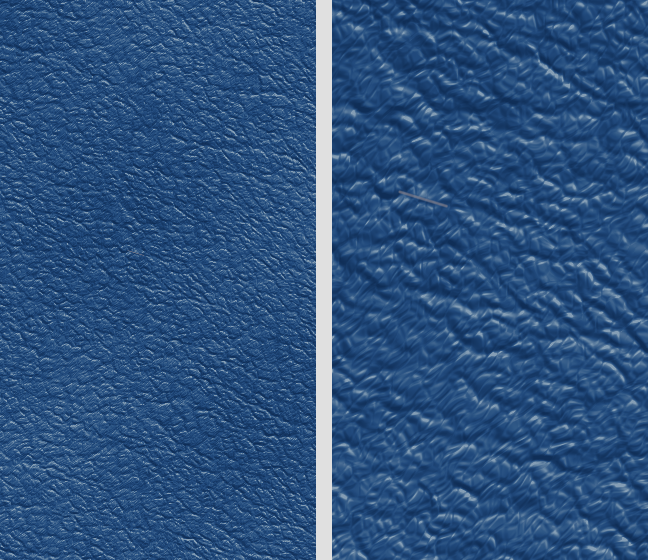
Left, the full canvas; right, a detail of the centre.
Reproduce this texture procedurally as a WebGL 1 fragment shader.

```glsl
precision highp float;
// Blue grained leather: slanted pebbles, fine wrinkles and long folds lit from above.
uniform vec2 u_resolution;

const vec3 SHADOW    = vec3(0.06, 0.18, 0.34);
const vec3 DEEP_BLUE = vec3(0.09, 0.23, 0.41);
const vec3 BASE_BLUE = vec3(0.13, 0.29, 0.49);
const vec3 MID_BLUE  = vec3(0.19, 0.35, 0.53);
const vec3 SOFT_BLUE = vec3(0.27, 0.41, 0.57);
const vec3 PALE_BLUE = vec3(0.36, 0.49, 0.62);
const vec3 GLINT     = vec3(0.52, 0.62, 0.71);
const vec3 FIBRE     = vec3(0.58, 0.54, 0.56);

const float GRAIN_ANGLE = -0.33;
const vec2 LIGHT_STEP = vec2(0.0014, 0.0046);

vec2 hash2(vec2 cell) {
  vec2 s = vec2(dot(cell, vec2(127.1, 311.7)), dot(cell, vec2(269.5, 183.3)));
  return fract(sin(s) * 43758.545);
}

// Cellular noise: gap between the two nearest seeds, zero on cell borders
float cellGap(vec2 p) {
  vec2 cell = floor(p);
  vec2 local = p - cell;
  float nearest = 8.0;
  float second = 8.0;
  for (int j = -1; j <= 1; j++) {
    for (int i = -1; i <= 1; i++) {
      vec2 o = vec2(float(i), float(j));
      float d = length(o + hash2(cell + o) - local);
      second = min(second, max(nearest, d));
      nearest = min(nearest, d);
    }
  }
  return second - nearest;
}

vec2 rotate(vec2 p, float angle) {
  float c = cos(angle);
  float s = sin(angle);
  return vec2(c * p.x + s * p.y, c * p.y - s * p.x);
}

// Layered sines bend the grain so that rows never run straight
vec2 bend(vec2 p) {
  vec2 broad = sin(p.yx * vec2(5.3, 4.1) + vec2(0.7, 2.1)) * 0.035;
  vec2 tight = sin(p.yx * vec2(23.0, 19.0) + p * 9.0) * 0.007;
  return p + broad + tight;
}

// Small kinks that break up smooth cell borders
vec2 roughen(vec2 p) {
  return p + 0.0022 * sin(p.yx * vec2(171.0, 143.0) + 2.0 * sin(p * 67.0));
}

// Heights of four layers: x pebbles, y fine wrinkles, z long folds, w clumps
vec4 leatherHeight(vec2 p) {
  vec2 q = rotate(bend(p), GRAIN_ANGLE);
  vec2 r = roughen(q);
  float depth = 0.75 + 0.25 * sin(q.x * 31.0 + 2.0 * sin(q.y * 37.0));
  float pebbles = 1.0 + depth * (smoothstep(-0.1, 0.55, cellGap(r * vec2(29.0, 43.0))) - 1.0);
  float wrinkles = smoothstep(0.0, 0.45, cellGap(rotate(r, 0.95) * vec2(64.0, 112.0) + 17.0));
  float clumps = smoothstep(0.0, 0.35, cellGap(rotate(r, -0.25) * vec2(13.0, 24.0) + 31.0));
  vec2 wavy = r + 0.005 * sin(q.yx * vec2(70.0, 47.0));
  float folds = smoothstep(0.0, 0.15, cellGap(wavy * vec2(2.9, 10.0) + 5.0));
  float foldDepth = 0.65 + 0.35 * sin(q.x * 7.0 + 2.0 * sin(q.y * 7.0));
  return vec4(pebbles, wrinkles, folds * foldDepth, clumps);
}

float ramp(float a, float b, float x) {
  return clamp((x - a) / (b - a), 0.0, 1.0);
}

// Tone in standard deviations from the mean, mapped to leather colours
vec3 leatherColor(float tone) {
  vec3 c = mix(SHADOW, DEEP_BLUE, ramp(-2.5, -1.1, tone));
  c = mix(c, BASE_BLUE, ramp(-1.1, -0.2, tone));
  c = mix(c, MID_BLUE, ramp(-0.2, 0.45, tone));
  c = mix(c, SOFT_BLUE, ramp(0.45, 1.0, tone));
  c = mix(c, PALE_BLUE, ramp(1.0, 1.55, tone));
  return mix(c, GLINT, ramp(1.55, 2.4, tone));
}

float segmentDistance(vec2 p, vec2 a, vec2 b) {
  vec2 ab = b - a;
  return length(p - a - ab * clamp(dot(p - a, ab) / dot(ab, ab), 0.0, 1.0));
}

void main() {
  vec2 p = gl_FragCoord.xy / u_resolution.x;

  // Relief: slopes that face the light are bright
  vec4 height = leatherHeight(p);
  vec4 slope = height - leatherHeight(p + LIGHT_STEP);
  float tone = dot(slope, vec4(1.45, 0.75, 1.8, 1.1)) - 0.12;

  // Dark valleys, glossy specks and a slow change of light
  tone += 0.5 * (height.x - 0.65) + 0.35 * (height.w - 0.7);
  tone += 1.8 * max(slope.x + 0.6 * slope.w, 0.0) * max(slope.y, 0.0);
  tone += 0.17 * sin(p.x * 4.0 + p.y * 3.0) + 0.14 * sin(p.y * 6.0 - p.x * 5.0);
  vec3 color = leatherColor(tone);

  // One stray fibre
  float fibre = segmentDistance(p, vec2(0.405, 0.979), vec2(0.454, 0.964));
  color = mix(color, FIBRE, 0.6 * (1.0 - smoothstep(0.0003, 0.0024, fibre)));

  gl_FragColor = vec4(color, 1.0);
}
```
